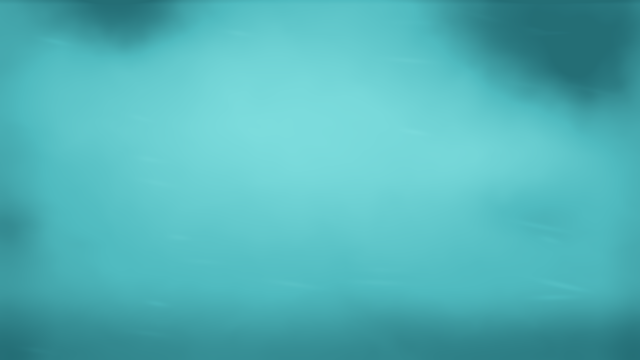
Reproduce this background procedurally as a WebGL 2 fragment shader.

```glsl
#version 300 es
precision highp float;
// Misty teal backdrop: a wide pale glow, dark clouds in the upper corners
// and a dim lower rim. Soft blobs and warped value noise build one light
// level, which a three-colour ramp tints; faint slanted streaks lie on top.
uniform vec2 u_resolution;
out vec4 outColor;

const vec3 DEEP = vec3(0.14, 0.43, 0.46);
const vec3 TEAL = vec3(0.31, 0.73, 0.75);
const vec3 PALE = vec3(0.51, 0.88, 0.88);
const int STREAKS = 26;

float hash(vec2 p) {
    return fract(sin(dot(p, vec2(127.1, 311.7))) * 43758.5453);
}

float valueNoise(vec2 p) {
    vec2 cell = floor(p);
    vec2 f = fract(p);
    f = f * f * (3.0 - 2.0 * f);
    float low = mix(hash(cell), hash(cell + vec2(1.0, 0.0)), f.x);
    float high = mix(hash(cell + vec2(0.0, 1.0)), hash(cell + 1.0), f.x);
    return mix(low, high, f.y);
}

// Layered noise, centred on zero
float fbm(vec2 p) {
    float sum = 0.0;
    float gain = 0.5;
    for (int i = 0; i < 4; i++) {
        sum += gain * (valueNoise(p) - 0.5);
        p = mat2(0.8, 0.6, -0.6, 0.8) * p * 2.0 + 17.3;
        gain *= 0.5;
    }
    return sum;
}

// Elliptical soft spot, one at its centre
float blob(vec2 p, vec2 centre, vec2 radius) {
    vec2 d = (p - centre) / radius;
    return exp(-dot(d, d));
}

// Flatter spot with a steeper rim, for dense clouds
float cloud(vec2 p, vec2 centre, vec2 radius) {
    vec2 d = (p - centre) / radius;
    float r2 = dot(d, d);
    return exp(-r2 * sqrt(r2));
}

// Short blurred dash, tilted by its slope
float streak(vec2 p, vec2 centre, vec2 size, float slope) {
    vec2 d = p - centre;
    d.y -= slope * d.x;
    d /= size;
    return exp(-dot(d, d));
}

// Light level of the mist: 0 deep, 1 pale
float mistLevel(vec2 uv, vec2 warped) {
    float level = 0.45;
    // Central glow and its right-hand lobe
    level += 0.50 * blob(warped, vec2(0.50, 0.64), vec2(0.36, 0.32));
    level += 0.15 * blob(warped, vec2(0.82, 0.56), vec2(0.13, 0.10));
    level += 0.08 * blob(warped, vec2(0.10, 0.68), vec2(0.12, 0.14));
    // Upper corner clouds
    level -= 0.48 * cloud(warped, vec2(0.175, 1.01), vec2(0.135, 0.15));
    level -= 0.52 * cloud(warped, vec2(0.87, 0.94), vec2(0.16, 0.20));
    level -= 0.24 * blob(warped, vec2(0.94, 0.76), vec2(0.07, 0.14));
    // Fainter shadows
    level -= 0.15 * blob(warped, vec2(0.84, 0.42), vec2(0.07, 0.08));
    level -= 0.16 * blob(warped, vec2(0.0, 0.36), vec2(0.04, 0.09));
    level -= 0.12 * blob(warped, vec2(0.90, 0.03), vec2(0.30, 0.12));
    level -= 0.10 * blob(warped, vec2(0.04, 0.06), vec2(0.16, 0.16));
    // Dim rims
    level -= 0.24 * (1.0 - smoothstep(0.0, 0.22, uv.y));
    level -= 0.10 * (1.0 - smoothstep(0.0, 0.10, uv.x));
    level -= 0.08 * smoothstep(0.93, 1.0, uv.x);
    level -= 0.08 * smoothstep(0.985, 1.0, uv.y);
    return level;
}

// Scattered dashes in height units
float streakField(vec2 p, float aspect) {
    float sum = 0.0;
    for (int i = 0; i < STREAKS; i++) {
        float id = float(i);
        vec2 centre = vec2(hash(vec2(id, 1.0)) * aspect, hash(vec2(id, 2.0)));
        float span = mix(0.025, 0.075, hash(vec2(id, 3.0)));
        float slope = mix(-0.25, 0.03, hash(vec2(id, 4.0)));
        float strength = mix(0.3, 1.0, hash(vec2(id, 5.0)));
        sum += strength * streak(p, centre, vec2(span, 0.007), slope);
    }
    return sum;
}

vec3 ramp(float level) {
    vec3 lower = mix(DEEP, TEAL, clamp(level * 2.0, 0.0, 1.0));
    return mix(lower, PALE, clamp(level * 2.0 - 1.0, 0.0, 1.0));
}

void main() {
    vec2 uv = gl_FragCoord.xy / u_resolution;
    float aspect = u_resolution.x / u_resolution.y;
    vec2 p = vec2(uv.x * aspect, uv.y);
    vec2 drift = vec2(fbm(p * 4.0 + 3.1), fbm(p * 4.0 + 41.7));
    float level = mistLevel(uv, uv + 0.09 * drift);
    level += 0.14 * fbm(p * vec2(3.0, 5.0) + drift);
    level += 0.06 * streakField(p, aspect);
    outColor = vec4(ramp(level), 1.0);
}
```
